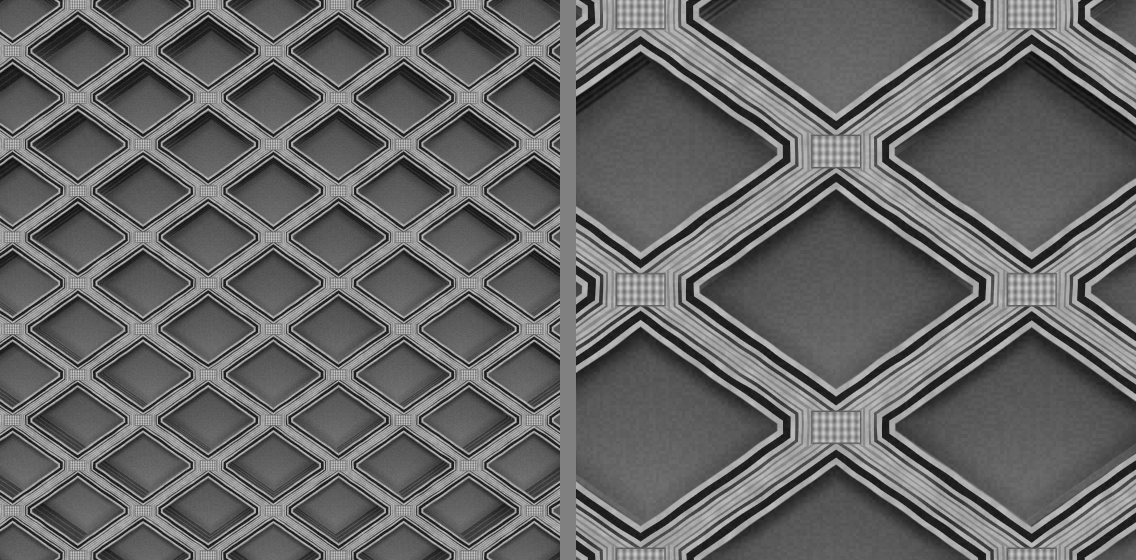
Left, the full canvas; right, a detail of the centre.
A WebGL 1 fragment shader for this pattern:

```glsl
precision highp float;
// A lattice of pale layered rails around deep diamond wells, joined by ribbed blocks.
// Each staggered cell is a clipped diamond distance; its contours form the rails, and
// copies shifted towards the view centre form the stepped walls and the floor.
uniform vec2 u_resolution;

const vec2 HALF_CELL = vec2(0.1164, 0.0821);
const float OPENING = -0.0185;

float hash(vec2 p) {
  return fract(sin(dot(p, vec2(127.1, 311.7))) * 43758.5453);
}

float noise(vec2 p) {
  vec2 i = floor(p), f = fract(p);
  f = f * f * (3.0 - 2.0 * f);
  return mix(mix(hash(i), hash(i + vec2(1.0, 0.0)), f.x),
             mix(hash(i + vec2(0.0, 1.0)), hash(i + vec2(1.0, 1.0)), f.x), f.y);
}

// Centre of the staggered diamond holding p, in half cells
vec2 nearestCell(vec2 p) {
  vec2 a = 2.0 * floor(p * 0.5 + 0.5);
  vec2 b = 2.0 * floor(p * 0.5) + 1.0;
  vec2 da = abs(p - a), db = abs(p - b);
  return da.x + da.y < db.x + db.y ? a : b;
}

// Diamond with its left and right tips cut off
float clippedDiamond(vec2 q) {
  q = abs(q);
  vec2 normal = normalize(HALF_CELL.yx);
  return max(dot(q, normal) - HALF_CELL.x * normal.x, q.x - 0.0998);
}

// Smooth-edged mask for lo < d < hi
float band(float d, float lo, float hi, float px) {
  return clamp((d - lo) / px + 0.5, 0.0, 1.0) * clamp((hi - d) / px + 0.5, 0.0, 1.0);
}

// Floor seen through the opening, with ledges down the visible walls
float wellShade(vec2 q, vec2 parallax, vec2 id, float px) {
  vec2 f = q + parallax;
  float floorD = clippedDiamond(f);
  float ground = 0.375 - 1.25 * f.y - 13.0 * f.x * f.x;
  ground -= 0.07 * smoothstep(-0.036, OPENING, floorD);
  ground += 0.025 * (hash(id) - 0.5);
  float lower = smoothstep(0.02, -0.03, q.y);
  float wall = mix(0.12, 0.24, lower);
  float shade = mix(ground, wall, smoothstep(-px, px, floorD - OPENING));
  for (int i = 1; i <= 3; i++) {
    float depth = float(i) / 3.0;
    float ledge = clippedDiamond(q + parallax * depth) - OPENING;
    shade = mix(shade, mix(0.25, 0.43, lower), 0.65 * band(ledge, -0.0008, 0.0008, px));
  }
  // Contact shadow under the upper rails
  float edge = clippedDiamond(q);
  return shade * (1.0 - 0.4 * smoothstep(-0.03, OPENING, edge) * smoothstep(0.0, 0.02, q.y));
}

// Pale lip, dark gap and grooved centre rail
float railShade(float d, vec2 uv, float px) {
  float wear = noise(uv * 45.0);
  float s = 0.73 - 0.1 * noise(uv * 160.0);
  s = mix(s, 0.12, band(d, -0.0150, -0.0112 + 0.0012 * wear, px));
  s = mix(s, 0.17, band(d, -0.0078, -0.0062 + 0.0006 * wear, px) * (0.6 + 0.4 * wear));
  s = mix(s, 0.40, band(d, -0.0040, -0.0029, px) * (0.5 + 0.5 * wear));
  return mix(s, 0.48, band(d, -0.0007, 0.0007, px) * 0.7);
}

void main() {
  vec2 uv = gl_FragCoord.xy / u_resolution.y;
  float px = 1.0 / u_resolution.y;

  // Rows drift slightly from even spacing
  vec2 p = uv + vec2(0.0, 0.006 * sin(3.14159 * uv.y)) - vec2(0.6046, 0.4181);
  vec2 id = nearestCell(p / HALF_CELL);
  vec2 centre = id * HALF_CELL;
  vec2 q = p - centre;
  vec2 parallax = (centre + vec2(0.105, -0.02)) * vec2(0.045, 0.05);
  parallax += 0.003 * (vec2(hash(id + 3.0), hash(id + 8.0)) - 0.5);

  // Small irregularities in the strands
  float d = clippedDiamond(q) + 0.0009 * (noise(uv * 70.0) - 0.5);
  float shade = mix(wellShade(q, parallax, id, px), railShade(d, uv, px),
                    smoothstep(-px, px, d - OPENING));

  // Ribbed blocks at the crossings
  vec2 j = p / HALF_CELL - vec2(1.0, 0.0);
  vec2 node = (j - nearestCell(j)) * HALF_CELL;
  vec2 box = abs(node) - vec2(0.0150, 0.0100);
  float block = max(box.x, box.y);
  float ribs = 0.62 + 0.11 * sin(node.x * 1450.0) + 0.06 * sin(node.y * 1300.0);
  ribs = mix(ribs, 0.38, band(block, -0.0009, 0.0009, px));
  shade = mix(shade, ribs, smoothstep(px, -px, block));

  // Fine grain
  shade += 0.035 * (hash(floor(uv * 512.0)) - 0.5);
  gl_FragColor = vec4(vec3(shade), 1.0);
}
```
